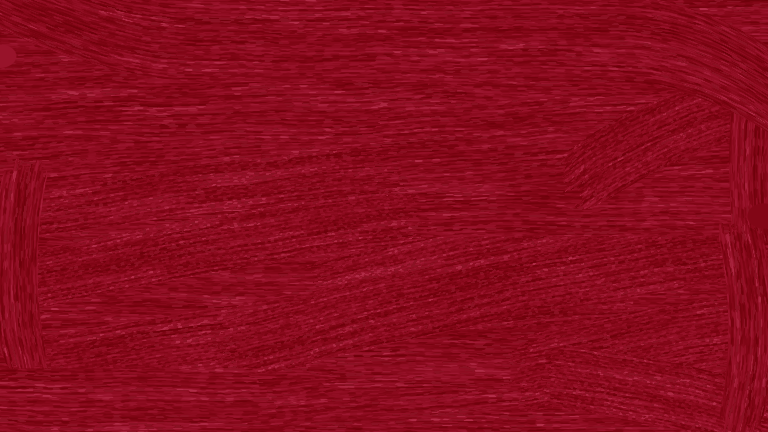
Give the GLSL for this texture, as a Shadertoy shader.

```glsl
// Crimson paint laid in overlapping brush strokes, with fine bristle lines.
#define STROKES 16
#define BRISTLES 170.0    // bristle lines per canvas height
#define LINES 0.54        // contrast of long bristle lines
#define DASHES 0.62       // contrast of short fine dashes
#define GROOVES 0.24      // contrast of the regular comb grooves
#define BROAD 0.12        // contrast of wide bands
#define SPARKLE 0.32      // strength of the pale glints
#define PAINT vec3(0.537, 0.036, 0.108)
#define TONE_SLOPE vec3(0.085, 0.043, 0.074)
#define TONE_CURVE vec3(0.0, 0.014, 0.014)
#define GLINT vec3(0.16, 0.19, 0.18)
#define PALE vec3(0.55, 0.073, 0.143)

vec3 hash3(vec2 p) {
    vec3 q = fract(p.xyx * vec3(0.1031, 0.1030, 0.0973));
    q += dot(q, q.yxz + 33.33);
    return fract((q.xxy + q.yzz) * q.zyx);
}

// Crisp cellular noise: random tones blended around jittered points, -1 to 1.
float cells(vec2 p) {
    vec2 id = floor(p), f = p - id;
    float sum = 0.0, total = 0.0001;
    for (int y = -1; y <= 1; y++)
    for (int x = -1; x <= 1; x++) {
        vec2 o = vec2(x, y);
        vec3 h = hash3(id + o);
        vec2 d = o + vec2(0.1, 0.25) + vec2(0.8, 0.5) * h.xy - f;
        float w = exp(-16.0 * dot(d, d));
        sum += w * (2.0 * h.z - 1.0);
        total += w;
    }
    return sum / total;
}

// Bristle marks along q.x: x = tone, y = glint, z = pale tint.
vec3 bristles(vec2 q, float seed, float slant) {
    q.y += 0.0016 * sin(q.x * 17.0 + seed) + 0.0006 * sin(q.x * 53.0 + q.y * 40.0);
    vec2 shift = vec2(37.0, 61.0) * seed;
    float dash = cells(q * vec2(mix(50.0, 130.0, slant), 1.6 * BRISTLES) + shift);
    float line = cells(q * vec2(mix(4.5, 6.0, slant), BRISTLES) + shift + 19.0);
    float broad = cells(q * vec2(2.5, 36.0) + shift + 43.0);
    float groove = sin(q.y * 4.0 * BRISTLES + 2.5 * sin(q.y * 47.0 + seed) + 1.5 * broad);
    float tone = DASHES * dash + LINES * line + GROOVES * groove + BROAD * broad;
    float glint = smoothstep(0.45, 0.9, dash) * smoothstep(0.35, 0.9, line);
    float tint = smoothstep(0.34, 0.46, -dash * line);
    return vec3(tone, glint, tint);
}

// Paints one rounded, bent stroke with bristle-split ends over the marks below it.
void lay(inout vec3 marks, vec2 p, vec2 centre, float angle, vec2 size, float bend, float seed) {
    vec2 dir = vec2(cos(angle), sin(angle));
    vec2 q = p - centre;
    q = vec2(dot(q, dir), dot(q, vec2(-dir.y, dir.x)));
    q.y += bend * q.x * q.x;
    float split = hash3(vec2(floor(q.y * BRISTLES), seed)).x - 0.5;
    float radius = 0.8 * size.y;
    vec2 e = abs(q + vec2(0.16 * size.x * split, 0.0)) - size + radius;
    float dist = length(max(e, 0.0)) + min(max(e.x, e.y), 0.0) - radius;
    float cover = smoothstep(0.0015, -0.0015, dist);
    if (cover > 0.0) {
        vec3 fresh = bristles(q, seed, smoothstep(0.03, 0.2, abs(dir.y * dir.x)));
        marks = mix(marks, fresh, cover);
    }
}

void mainImage(out vec4 fragColor, in vec2 fragCoord) {
    vec2 p = fragCoord / iResolution.y;
    float width = iResolution.x / iResolution.y;
    vec3 marks = bristles(p, 0.0, 0.0);

    // Scattered strokes: level ones, and many rising to the right
    for (int i = 0; i < STROKES; i++) {
        float n = float(i);
        vec3 a = hash3(vec2(n, 7.0)), b = hash3(vec2(n, 23.0));
        vec2 centre = vec2(a.x * width, 0.06 + 0.74 * fract(n * 0.618 + 0.2));
        float middle = smoothstep(0.38, 0.05, abs(centre.y - 0.38));
        float angle = mix(0.03, 0.19, middle) * smoothstep(0.15, 0.5, a.y);
        vec2 size = vec2(mix(0.42, 0.78, b.x), mix(0.05, 0.10, b.y));
        lay(marks, p, centre, angle, size, 0.3 * angle + 0.03 * (b.z - 0.5), n + 1.0);
    }

    // Corner strokes on the right
    lay(marks, p, vec2(0.86 * width, 0.69), 0.42, vec2(0.24, 0.075), 0.5, 21.0);
    lay(marks, p, vec2(0.86 * width, 0.09), -0.20, vec2(0.26, 0.075), 0.2, 22.0);

    // Frame: side strokes, bottom stroke and the sweeping top band
    for (int i = 0; i < 2; i++) {
        float side = float(i);
        vec2 centre = vec2(mix(0.035, width - 0.04, side), mix(0.38, 0.24, side));
        lay(marks, p, centre + vec2(0.0, 0.38 * side), 1.571, vec2(0.18, 0.05), 0.3, 24.0 + side);
        lay(marks, p, centre, 1.571, vec2(0.24, 0.052), 0.5 - side, 26.0 + side);
    }
    lay(marks, p, vec2(0.24, 0.075), 0.0, vec2(0.375, 0.072), 0.0, 28.0);
    float rise = max(0.0, 0.5 - p.x), fall = max(0.0, p.x - width + 0.36);
    vec2 swept = p + vec2(0.0, 0.9 * fall * fall - 0.5 * rise * rise);
    lay(marks, swept, vec2(0.5 * width, 0.91), 0.0, vec2(1.2, 0.1), 0.0, 30.0);

    // Smooth dabs of bare paint: a light one at left, a dark one at right
    float dab = min(length((p - vec2(0.0, 0.87)) * vec2(1.0, 1.4)),
                    length((p - vec2(width - 0.01, 0.5)) * vec2(1.0, 1.3)));
    float bare = p.x < 0.5 * width ? 0.7 : -0.3;
    marks = mix(vec3(bare, 0.0, 0.0), marks, smoothstep(0.036, 0.040, dab));

    float tone = clamp(marks.x, -1.2, 1.25);
    vec3 colour = PAINT + TONE_SLOPE * tone + TONE_CURVE * tone * tone;
    colour = mix(colour, PALE, 0.85 * marks.z) + SPARKLE * marks.y * GLINT;
    fragColor = vec4(clamp(colour, 0.0, 1.0), 1.0);
}
```
